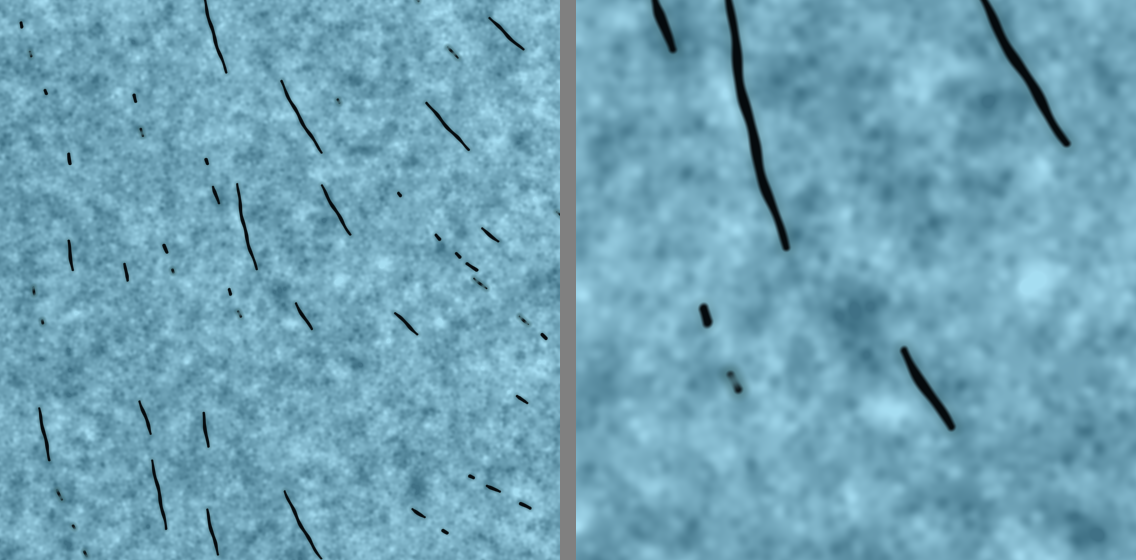
Left, the full canvas; right, a detail of the centre.
Reproduce this texture procedurally as a three.js fragment shader.

```glsl
// Mottled blue felt with broken black dashes that sweep down and to the right.
varying vec2 vUv;

#define DARK_BLUE vec3(0.345, 0.545, 0.625)
#define LIGHT_BLUE vec3(0.535, 0.745, 0.825)
#define INK vec3(0.02, 0.04, 0.05)
#define HALO vec3(0.22, 0.39, 0.42)
#define STROKE_GRID 6.0
#define STROKE_SHARE 0.85
#define LONG_SHARE 0.36
#define DASH_SHARE 0.6
#define DASH_RADIUS 0.0029
#define EDGE_BLUR 0.0015
#define MOTTLE 1.0
#define SWEEP_CENTRE vec2(1.31, 1.1)

float hash1(vec2 p) {
  return fract(sin(dot(p, vec2(127.1, 311.7))) * 43758.55);
}

vec2 hash2(vec2 p) {
  return vec2(hash1(p), hash1(p + 57.3));
}

// Cellular noise: one soft light or dark blob per cell, mean zero.
float blobNoise(vec2 p) {
  vec2 cell = floor(p);
  float sum = 0.0;
  for (int j = -1; j <= 1; j++) {
    for (int i = -1; i <= 1; i++) {
      vec2 id = cell + vec2(float(i), float(j));
      vec2 d = p - id - hash2(id);
      float falloff = max(0.0, 1.0 - dot(d, d));
      sum += (2.0 * hash1(id + 19.7) - 1.0) * falloff * falloff * falloff;
    }
  }
  return sum;
}

// Felt tone from 0 (dark) to 1 (light): broad clouds, mottling, fine grain.
float feltTone(vec2 p) {
  float clouds = 0.09 * blobNoise(p * 5.0) + 0.16 * blobNoise(p * 14.0 + 7.0);
  float mottle = 0.50 * blobNoise(p * 32.0 + 13.0)
               + 0.46 * blobNoise(p * 66.0 + 23.0)
               + 0.36 * blobNoise(p * 135.0 + 41.0);

  // Faint curved streaks on the right side.
  vec2 arm = p - SWEEP_CENTRE;
  vec2 polar = vec2(length(arm) * 30.0, atan(-arm.y, -arm.x) * 6.0);
  float streaks = 0.35 * smoothstep(0.5, 1.0, p.x) * blobNoise(polar);

  float slope = 0.26 * (p.x - 0.5) + 0.12 * (p.y - 0.5);
  return 0.56 + slope + MOTTLE * (clouds + mottle + streaks);
}

// Downward angle of the strokes: steep on the left, flatter at lower right.
float flowAngle(vec2 p) {
  float right = smoothstep(0.3, 0.95, p.x);
  float low = 1.0 - smoothstep(0.1, 0.5, p.y);
  return mix(1.3, 0.74 - 0.3 * low, right);
}

// One bent stroke, long or split into dashes; returns ink and halo coverage.
vec2 strokeCover(vec2 p, vec2 id) {
  vec2 centre = (id + 0.2 + 0.6 * hash2(id + 3.1)) / STROKE_GRID;
  float angle = flowAngle(centre) + 0.34 * (hash1(id + 8.6) - 0.5);
  vec2 along = vec2(cos(angle), -sin(angle));
  vec2 across = vec2(sin(angle), cos(angle));
  vec2 q = vec2(dot(p - centre, along), dot(p - centre, across));
  q.y -= mix(-0.2, 0.9, hash1(id + 5.2)) * q.x * q.x;
  float phase = 40.0 * hash1(id + 1.3);
  q.y += 0.0009 * sin(q.x * 110.0 + phase);

  // Repeat dashes along the stroke; a long stroke keeps only its middle one.
  float isLong = step(hash1(id + 11.9), LONG_SHARE);
  float period = mix(mix(0.046, 0.08, hash1(id + 15.3)), 0.2, isLong);
  float reach = floor(0.1 / period);
  float k = clamp(floor(q.x / period + 0.5), -reach, reach);
  vec2 dashId = id * 7.0 + vec2(k, 2.0 * k + 71.0);
  float fill = hash1(dashId);
  float halfLength = mix(mix(0.0025, 0.35 * period, fill * fill),
                         mix(0.026, 0.085, fill * fill), isLong);
  float slack = max(0.0, 0.5 * period - halfLength - 0.009) * (1.0 - isLong);
  float s = q.x - k * period - slack * (2.0 * hash1(dashId + 6.1) - 1.0);
  float d = length(vec2(max(abs(s) - halfLength, 0.0), q.y));

  float present = step(hash1(dashId + 4.4), mix(DASH_SHARE, 1.0, isLong))
                * step(hash1(id + 2.7), STROKE_SHARE);
  float faint = (1.0 - isLong) * step(0.6, hash1(dashId + 9.3));

  // Slightly uneven width, thinner towards the ends of long dashes.
  float uneven = 1.0 + 0.1 * sin(s * 230.0 + phase);
  float taper = 1.0 - 0.3 * smoothstep(0.4, 1.0, abs(s) / halfLength) * step(0.01, halfLength);
  float radius = DASH_RADIUS * uneven * taper * mix(1.0, 0.75, faint);
  float ink = 1.0 - smoothstep(radius - EDGE_BLUR, radius + EDGE_BLUR, d);
  float halo = 1.0 - smoothstep(0.002, 0.0095, d);
  float broken = 0.6 + 0.35 * sin(s * 420.0 + phase);
  return present * vec2(ink * mix(1.0, broken, faint), halo * mix(0.3, 0.55, faint));
}

void main() {
  vec3 color = mix(DARK_BLUE, LIGHT_BLUE, clamp(feltTone(vUv), -0.5, 1.6));

  // Strongest coverage among the strokes of the nearby cells.
  vec2 cover = vec2(0.0);
  vec2 cell = floor(vUv * STROKE_GRID);
  for (int j = -1; j <= 1; j++) {
    for (int i = -1; i <= 1; i++) {
      cover = max(cover, strokeCover(vUv, cell + vec2(float(i), float(j))));
    }
  }

  color = mix(color, HALO, cover.y);
  color = mix(color, INK, cover.x);
  gl_FragColor = vec4(color, 1.0);
}
```
